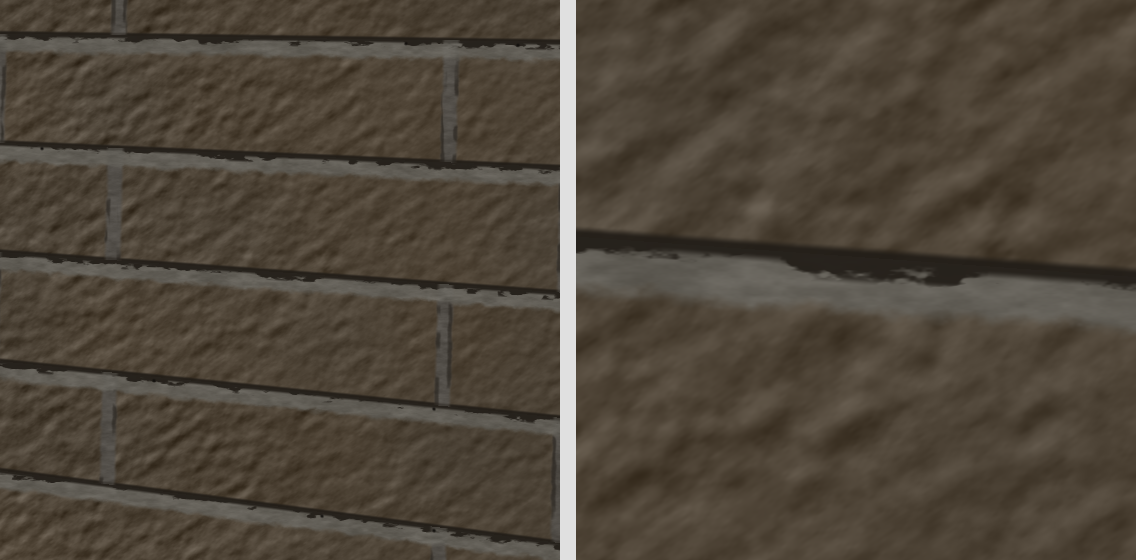
Left: the whole. Right: its middle third, enlarged.
Give the GLSL for this texture, as a three.js fragment shader.

```glsl
// Long brown bricks seen at a slight angle: courses fan out and sink to the right.
// Each point is mapped to a course and a brick; embossed noise makes the rough
// faces, and noisy distances lay grey mortar under a dark, broken shadow line.
varying vec2 vUv;

const vec3 BRICK = vec3(0.300, 0.260, 0.208);
const vec3 BED_MORTAR = vec3(0.392, 0.380, 0.352);
const vec3 HEAD_MORTAR = vec3(0.325, 0.312, 0.293);
const vec3 SHADOW = vec3(0.130, 0.112, 0.090);
const float BRICK_LENGTH = 0.808;
const float BED_DEPTH = 0.033;
const float HEAD_HALF = 0.0135;

float hash(vec2 p) {
  vec3 q = fract(vec3(p.xyx) * 0.1031);
  q += dot(q, q.yzx + 33.33);
  return fract((q.x + q.y) * q.z);
}

float noise(vec2 p) {
  vec2 i = floor(p);
  vec2 f = fract(p);
  f = f * f * (3.0 - 2.0 * f);
  float low = mix(hash(i), hash(i + vec2(1.0, 0.0)), f.x);
  float high = mix(hash(i + vec2(0.0, 1.0)), hash(i + vec2(1.0, 1.0)), f.x);
  return mix(low, high, f.y);
}

float fbm(vec2 p) {
  float sum = 0.0;
  float amp = 0.5;
  for (int i = 0; i < 4; i++) {
    sum += amp * noise(p);
    p = p * 2.03 + 17.3;
    amp *= 0.5;
  }
  return sum;
}

// Height of the brick face, with grain rising to the right
float grainHeight(vec2 p) {
  vec2 g = vec2(0.84 * p.x + 0.54 * p.y, 0.84 * p.y - 0.54 * p.x);
  return fbm(g * vec2(30.0, 62.0) + 40.0);
}

// Slope of the face toward the light at upper left
float relief(vec2 p) {
  vec2 toLight = vec2(-0.003, 0.005);
  return grainHeight(p - toLight) - grainHeight(p + toLight);
}

// Course position, growing downward; whole numbers lie on shadow lines
float coursePosition(vec2 p, float height) {
  return (1.0 - p.y - 0.060 - 0.015 * p.x) / height;
}

// Brick count along a course; whole numbers lie on head joints
float brickPosition(vec2 p, float row) {
  float start = mix(0.808, 0.213, mod(row, 2.0)) - 0.025 * (1.0 - p.y);
  return (p.x - start) / BRICK_LENGTH;
}

vec3 brickFace(vec2 p, vec2 id) {
  float strength = mix(0.24, 0.13, smoothstep(0.1, 1.0, p.x));
  float shade = strength * relief(p);
  shade += 0.030 * (fbm(p * 9.0 + id * 5.0) - 0.47);
  shade += 0.022 * (noise(p * vec2(110.0, 190.0)) - 0.5);
  shade += 0.014 * (hash(id + 31.0) - 0.5);
  float warmth = 0.008 * (noise(p * 5.0 + 8.0) - 0.5);
  return BRICK + shade + vec3(warmth, 0.0, -warmth);
}

vec3 mortarFace(vec3 base, vec2 p) {
  float streaks = fbm(p * vec2(55.0, 150.0)) - 0.47;
  return base + 0.13 * streaks + 0.04 * (noise(p * 24.0) - 0.5);
}

// Sparse round holes along a bed joint
float pits(vec2 along) {
  vec2 cell = floor(along / 0.05);
  vec2 local = fract(along / 0.05) - 0.5;
  float size = 0.10 * step(0.90, hash(cell + 7.0));
  return 1.0 - smoothstep(size - 0.05, size + 0.05, length(local) + 0.05);
}

void main() {
  vec2 p = vUv;
  float height = 0.195 + 0.0287 * p.x;
  float course = coursePosition(p, height);
  float row = floor(course);
  float brick = brickPosition(p, row);
  float joint = floor(course + 0.5);
  float below = fract(course) * height;
  float fromLine = (course - joint) * height;
  float fromHead = (brick - floor(brick + 0.5)) * BRICK_LENGTH;

  float ragged = fbm(p * vec2(48.0, 70.0)) - 0.47;
  vec3 color = brickFace(p, vec2(floor(brick), row) + 20.0);

  // Head joint with patchy dark edges
  float headDist = abs(fromHead + 0.005 * ragged) - HEAD_HALF;
  float head = 1.0 - smoothstep(-0.004, 0.004, headDist);
  float headEdge = 1.0 - smoothstep(0.001, 0.006, abs(headDist + 0.003));
  float patchy = smoothstep(0.40, 0.68, noise(p * vec2(60.0, 38.0) + row * 9.0));
  color = mix(color, mortarFace(HEAD_MORTAR, p), head * 0.9);
  color = mix(color, SHADOW, headEdge * patchy * 0.55);

  // Bed mortar, fading softly into the brick below it
  float bed = 1.0 - smoothstep(BED_DEPTH - 0.006, BED_DEPTH + 0.005, below + 0.014 * ragged);
  color = mix(color, mortarFace(BED_MORTAR, p), bed * 0.92);

  // Shadow line: clean on the brick, crumbling into the mortar
  float crumble = 0.005 + 0.009 * smoothstep(0.42, 0.72, fbm(p * vec2(38.0, 90.0) + joint * 13.0));
  float line = smoothstep(-0.007, -0.002, fromLine)
    * (1.0 - smoothstep(crumble - 0.003, crumble + 0.003, fromLine));
  color = mix(color, SHADOW, line * mix(0.92, 0.45, head));

  float pit = pits(vec2(p.x, fromLine + 0.018 + joint * 0.05));
  color = mix(color, SHADOW * 0.5, pit * step(abs(fromLine), 0.025));
  gl_FragColor = vec4(color, 1.0);
}
```
